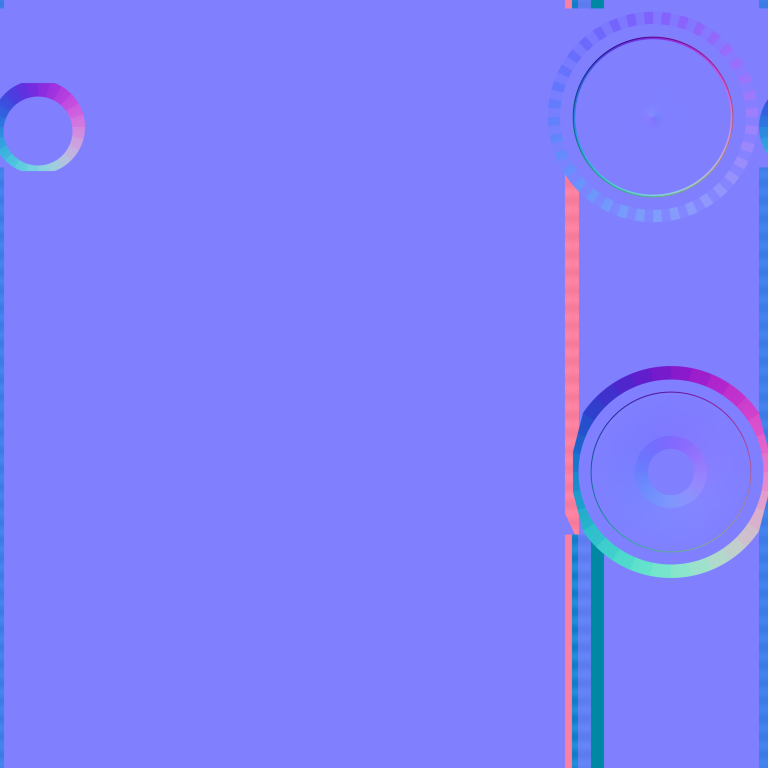
Reproduce this texture map procedurally as a Shadertoy shader.

```glsl
const float TAU = 6.2831853;
const vec3 FLAT = vec3(0.5, 0.5, 1.0);
const vec3 PINK = vec3(0.98, 0.5, 0.62);
const vec3 BLUE = vec3(0.10, 0.52, 0.80);
const vec3 TEAL = vec3(0.0, 0.53, 0.64);
const vec3 EDGE_BLUE = vec3(0.25, 0.5, 0.92);
const vec3 GROOVE = vec3(0.38, 0.5, 0.95);

float fill(float d, float aa) {
    return smoothstep(aa, -aa, d);
}

float span(float x, float lo, float hi, float aa) {
    return fill(max(lo - x, x - hi), aa);
}

// Tangent-space normal, with green pointing down the canvas
vec3 encodeNormal(vec2 tilt) {
    float z = sqrt(max(0.0, 1.0 - dot(tilt, tilt)));
    return 0.5 + 0.5 * vec3(tilt.x, -tilt.y, z);
}

// Outward direction, partly snapped to flat facets
vec2 facetDir(vec2 p, float count, float snap) {
    float a = atan(p.y, p.x);
    float stepped = (floor(a / TAU * count) + 0.5) * TAU / count;
    a = mix(a, stepped, snap);
    return vec2(cos(a), sin(a));
}

vec3 addRing(vec3 col, vec2 p, float inner, float outer, float tilt, float aa) {
    float r = length(p);
    vec3 bevel = encodeNormal(facetDir(p, 36.0, 0.5) * tilt);
    return mix(col, bevel, span(r, inner, outer, aa));
}

vec3 addBars(vec3 col, vec2 p, float aa) {
    float ripple = 0.018 * sin(p.y * TAU * 43.0);
    float topCut = length(p - vec2(0.8503, 0.8477)) - 0.134;
    float upper = span(p.y, 0.302, 0.79, aa) * fill(-topCut, aa);
    float lower = max(fill(p.y - 0.304, aa), fill(0.989 - p.y, aa));
    float slant = 0.312 - 2.1 * (p.x - 0.7448);
    float wide = upper * fill(slant - p.y, aa);
    col = mix(col, PINK + ripple, span(p.x, 0.7357, 0.7539, aa) * wide);
    col = mix(col, PINK, span(p.x, 0.7357, 0.7448, aa) * lower);
    col = mix(col, GROOVE + ripple, span(p.x, 0.7526, 0.7695, aa) * lower);
    col = mix(col, BLUE + 2.0 * ripple, span(p.x, 0.7448, 0.7526, aa) * lower);
    col = mix(col, TEAL, span(p.x, 0.7695, 0.7865, aa) * lower);

    // Strip that wraps around the side seam
    float seamX = fract(p.x + 0.5) - 0.5;
    float seam = max(fill(p.y - 0.782, aa), fill(0.989 - p.y, aa));
    return mix(col, EDGE_BLUE + ripple, span(seamX, -0.0117, 0.0052, aa) * seam);
}

vec3 addStud(vec3 col, vec2 p, float aa) {
    vec2 q = p - vec2(0.0495, 0.8346);
    q.x = fract(q.x + 0.5) - 0.5;
    float body = max(length(q) - 0.0612, abs(q.y) - 0.0573);
    vec3 bevel = encodeNormal(facetDir(q, 24.0, 0.6) * 0.66);
    col = mix(col, bevel, fill(body, aa));
    return mix(col, FLAT, fill(length(q + vec2(0.0, 0.0052)) - 0.0449, aa));
}

vec3 addToothedDial(vec3 col, vec2 p, float aa) {
    float r = length(p);
    float tooth = smoothstep(-0.3, 0.3, sin(atan(p.y, p.x) * 36.0));
    vec2 dir = p / max(r, 0.001);
    vec3 toothCol = encodeNormal(dir * mix(0.06, 0.23, tooth));
    col = mix(col, toothCol, span(r, 0.121, 0.137, aa));

    // Bright rim with a dark outer lip
    col = addRing(col, p, 0.1012, 0.1042, 0.62, aa);
    col = mix(col, encodeNormal(dir * 0.9) * 0.72, span(r, 0.1032, 0.1046, aa));

    // Shallow dimple in the centre
    float dimple = exp(-r * r * 9000.0);
    return mix(col, encodeNormal(-dir * 0.1), dimple);
}

vec3 addBevelledDial(vec3 col, vec2 p, float aa) {
    float r = length(p);
    vec2 dir = p / max(r, 0.001);
    float chamfer = dot(abs(p), vec2(0.968, 0.249)) - 0.130;
    float body = max(max(r - 0.138, abs(p.x) - 0.1276), chamfer);
    vec3 bevel = encodeNormal(facetDir(p, 32.0, 0.7) * 0.8);
    col = mix(col, bevel, fill(body, aa));

    // Softly domed face, fine groove and low hub ring
    float dome = 0.05 * smoothstep(0.12, 0.04, r);
    col = mix(col, encodeNormal(dir * dome), fill(r - 0.1204, aa));
    vec3 groove = encodeNormal(dir * 0.8) * 0.75;
    col = mix(col, groove, span(r, 0.1034, 0.1047, aa));
    col = addRing(col, p, 0.030, 0.047, 0.17, aa);
    return mix(col, FLAT, fill(r - 0.030, aa));
}

void mainImage(out vec4 fragColor, in vec2 fragCoord) {
    vec2 uv = fragCoord / iResolution.xy;
    float aa = 0.7 / iResolution.y;
    vec3 col = addBars(FLAT, uv, aa);
    col = addStud(col, uv, aa);
    col = addToothedDial(col, uv - vec2(0.8503, 0.8477), aa);
    col = addBevelledDial(col, uv - vec2(0.8737, 0.3854), aa);
    fragColor = vec4(clamp(col, 0.0, 1.0), 1.0);
}
```
